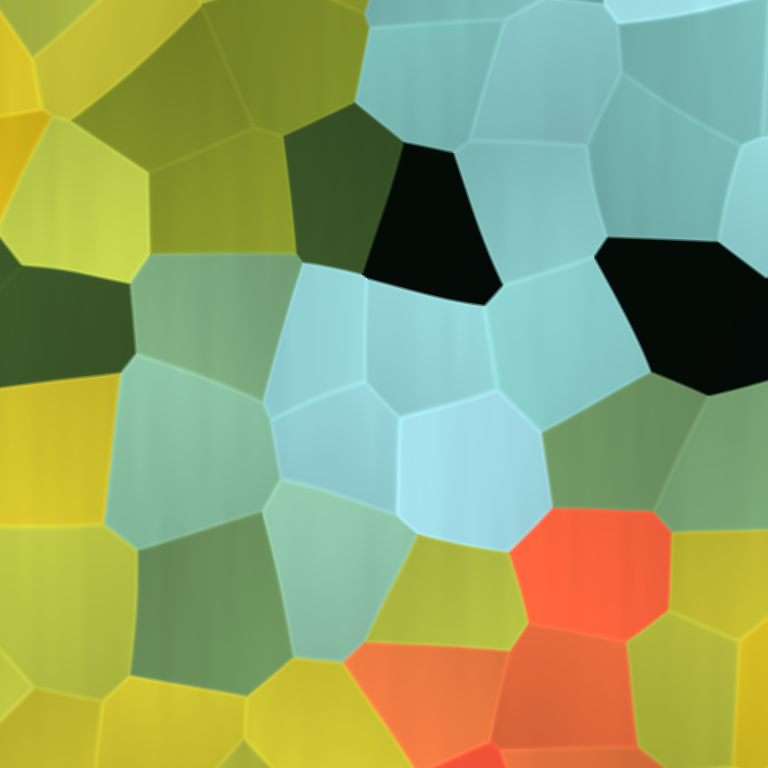
This background is drawn by a three.js fragment shader. Its source:

```glsl
// Painted facets: a jittered, gently warped Voronoi mosaic of flat colour planes.
// Each cell takes its hue from soft regions of the canvas (aqua band, olive dome,
// red block, dark gaps, yellow ground) and its shade from a hash.
varying vec2 vUv;

const float GRID = 6.0;          // cells across the canvas
const float JITTER = 0.76;       // scatter of the sites within their cells
const float WARP = 0.05;         // bend of the edges
const float WARP_FREQ = 3.7;
const float EDGE = 0.0022;       // half width of the smoothed edge
const float RIM_WIDTH = 0.006;
const float RIM_GAIN = 0.07;
const float SHADE_SPREAD = 0.14; // brightness range between cells
const float SLOPE = 0.09;        // gradient inside a cell
const float BRUSH = 0.018;       // faint streaks

const vec3 GOLD   = vec3(0.85, 0.72, 0.10);
const vec3 LIME   = vec3(0.68, 0.76, 0.30);
const vec3 SKY    = vec3(0.63, 0.86, 0.90);
const vec3 TEAL   = vec3(0.46, 0.71, 0.69);
const vec3 SAGE   = vec3(0.50, 0.69, 0.54);
const vec3 MOSS   = vec3(0.41, 0.55, 0.33);
const vec3 OLIVE  = vec3(0.42, 0.48, 0.14);
const vec3 LEAF   = vec3(0.58, 0.63, 0.17);
const vec3 FOREST = vec3(0.22, 0.32, 0.15);
const vec3 ORANGE = vec3(0.92, 0.49, 0.26);
const vec3 RED    = vec3(0.90, 0.29, 0.20);
const vec3 BLACK  = vec3(0.015, 0.04, 0.025);

float hash(vec2 p) {
  return fract(sin(dot(p, vec2(127.1, 311.7))) * 43758.5453);
}

vec2 hash2(vec2 p) {
  return vec2(hash(p), hash(p + 19.3));
}

float noise(vec2 p) {
  vec2 i = floor(p), f = fract(p);
  f = f * f * (3.0 - 2.0 * f);
  return mix(mix(hash(i), hash(i + vec2(1.0, 0.0)), f.x),
             mix(hash(i + vec2(0.0, 1.0)), hash(i + vec2(1.0, 1.0)), f.x), f.y);
}

float segmentDistance(vec2 p, vec2 a, vec2 b) {
  vec2 ab = b - a;
  return length(p - a - ab * clamp(dot(p - a, ab) / dot(ab, ab), 0.0, 1.0));
}

float spot(vec2 p, vec2 centre, float radius) {
  return step(distance(p, centre), radius);
}

// Colour of one cell; offset is the position relative to its site
vec3 cellColor(vec2 id, vec2 offset) {
  vec2 c = (clamp(id, 0.0, GRID - 1.0) + 0.5) / GRID;
  float tone = hash(id + 41.7);
  vec3 color = mix(GOLD, LIME, tone);

  // Aqua band, turning to sage at its fringe
  float band = segmentDistance(c, vec2(0.42, 0.42), vec2(0.85, 0.95));
  vec3 aqua = mix(SKY, TEAL, tone);
  if (c.y < 0.5) aqua = mix(aqua, SAGE, smoothstep(0.13, 0.19, band));
  color = mix(color, aqua, step(band, 0.2));

  // Green dome and patches
  color = mix(color, mix(OLIVE, LEAF, tone), spot(c, vec2(0.33, 0.84), 0.16));
  float patches = max(spot(c, vec2(0.25, 0.58), 0.1),
                  max(spot(c, vec2(0.84, 0.42), 0.1), spot(c, vec2(0.25, 0.25), 0.1)));
  color = mix(color, mix(MOSS, SAGE, tone), patches);

  // Red block
  color = mix(color, mix(ORANGE, RED, tone), spot(c, vec2(0.72, 0.14), 0.16));

  // Shadows and gaps
  float shadow = max(spot(c, vec2(0.06, 0.6), 0.1), spot(c, vec2(0.42, 0.73), 0.1));
  float gap = max(spot(c, vec2(0.58, 0.75), 0.08), spot(c, vec2(0.95, 0.57), 0.1));
  color = mix(mix(color, FOREST, shadow), BLACK, gap);

  // Flat shade with a slight slope
  float angle = 6.2832 * hash(id + 7.9);
  float slope = dot(offset, vec2(cos(angle), sin(angle))) * SLOPE;
  return color * (1.0 + SHADE_SPREAD * (hash(id + 63.1) - 0.5) + slope);
}

void main() {
  vec2 bend = vec2(noise(vUv * WARP_FREQ + 3.1), noise(vUv * WARP_FREQ + 17.6)) - 0.5;
  vec2 p = (vUv + WARP * bend) * GRID;
  vec2 base = floor(p);

  // Two nearest sites
  float near1 = 100.0, near2 = 100.0;
  vec2 id1 = base, id2 = base, site1 = p, site2 = p;
  for (int y = -2; y <= 2; y++) {
    for (int x = -2; x <= 2; x++) {
      vec2 id = base + vec2(float(x), float(y));
      vec2 site = id + 0.5 + JITTER * (hash2(id) - 0.5);
      float d = distance(p, site);
      if (d < near1) {
        near2 = near1; id2 = id1; site2 = site1;
        near1 = d; id1 = id; site1 = site;
      } else if (d < near2) {
        near2 = d; id2 = id; site2 = site;
      }
    }
  }

  // Distance to the shared edge, in canvas units
  float edge = dot(0.5 * (site1 + site2) - p, normalize(site2 - site1)) / GRID;
  vec3 color = mix(cellColor(id2, p - site2), cellColor(id1, p - site1),
                   0.5 + 0.5 * smoothstep(0.0, EDGE, edge));

  // Pale rim and brush streaks
  color *= 1.0 + RIM_GAIN * (1.0 - smoothstep(0.0, RIM_WIDTH, edge));
  color *= 1.0 + BRUSH * (noise(vUv * vec2(60.0, 7.0)) - 0.5) * 2.0;
  gl_FragColor = vec4(clamp(color, 0.0, 1.0), 1.0);
}
```
